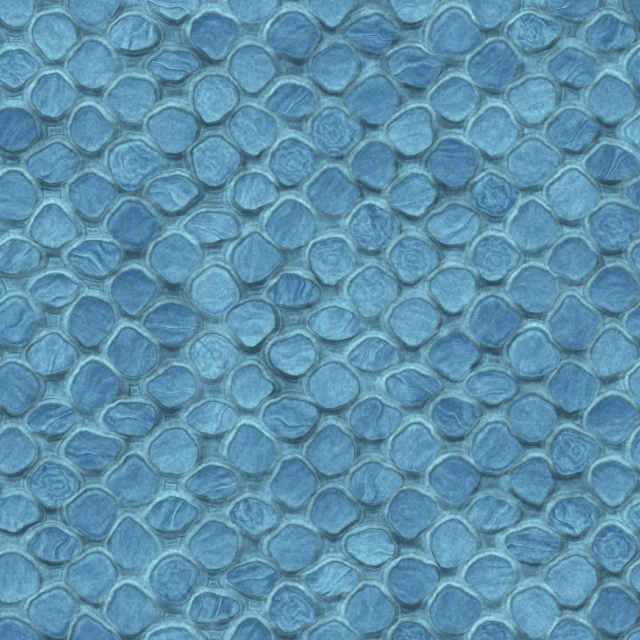
Write a Shadertoy shader that draws this texture.

```glsl
// Blue clay relief: staggered columns of uneven rounded discs set in grey mortar.
// Each disc is a polar distance shape; lit ridges and shadows gather around it,
// and its face gets brushed streaks or swirls from stretched value noise.

const vec2 GRID = vec2(16.0, 10.0);      // columns and rows across the canvas
const float DISC_RADIUS = 0.0355;
const vec2 LIGHT_DIR = vec2(-0.28, 0.96);

const vec3 SHADOW = vec3(0.23, 0.37, 0.44);
const vec3 MORTAR = vec3(0.34, 0.53, 0.62);
const vec3 DEEP   = vec3(0.27, 0.47, 0.62);
const vec3 BLUE   = vec3(0.36, 0.58, 0.72);
const vec3 LIGHT  = vec3(0.44, 0.68, 0.79);
const vec3 PALE   = vec3(0.57, 0.81, 0.88);

vec4 hash4(vec2 p) {
    vec4 q = fract(p.xyxy * vec4(0.1031, 0.1030, 0.0973, 0.1099));
    q += dot(q, q.wzxy + 33.33);
    return fract((q.xxyz + q.yzzw) * q.zywx);
}

float noise(vec2 p) {
    vec2 i = floor(p), f = fract(p);
    f = f * f * (3.0 - 2.0 * f);
    float low = mix(hash4(i).x, hash4(i + vec2(1, 0)).x, f.x);
    float high = mix(hash4(i + vec2(0, 1)).x, hash4(i + vec2(1, 1)).x, f.x);
    return mix(low, high, f.y);
}

float fbm(vec2 p) {
    float sum = 0.0, gain = 0.53;
    for (int i = 0; i < 4; i++) {
        sum += gain * noise(p);
        p = mat2(1.6, 1.2, -1.2, 1.6) * p + 7.3;
        gain *= 0.5;
    }
    return sum;
}

float bell(float x, float width) {
    x /= width;
    return exp(-x * x);
}

vec2 rotate(vec2 p, float angle) {
    float c = cos(angle), s = sin(angle);
    return vec2(c * p.x - s * p.y, s * p.x + c * p.y);
}

// Lumpy disc; some are flattened into pointed lenses
float discDistance(vec2 p, vec4 rnd) {
    float lens = smoothstep(0.55, 1.0, rnd.x);
    p.y *= 1.0 + 0.3 * lens;
    float a = atan(p.y, p.x);
    float lumps = 0.045 * cos(3.0 * a + 6.28 * rnd.z)
                + 0.045 * cos(4.0 * a + 1.5 * (rnd.w - 0.5))
                + 0.020 * cos(5.0 * a + 6.28 * rnd.y)
                + 0.09 * lens * cos(2.0 * a);
    return length(p) - DISC_RADIUS * (0.92 + 0.13 * rnd.y + lumps);
}

// Tone of a disc face, about 0 (deep) to 1 (light)
float faceTone(vec2 p, float d, float facing, vec4 rnd) {
    vec2 q = rotate(p, (rnd.z - 0.6) * 2.6);
    q.y += 0.016 * noise(p * 45.0 + rnd.wx * 30.0);
    float streaks = fbm(q * vec2(35.0, 150.0) + rnd.xy * 50.0) - 0.5;
    float wobble = fbm(p * 60.0 + rnd.zw * 40.0);
    float swirl = sin(length(p * vec2(0.8, 1.1)) * 520.0 + wobble * 16.0);
    float tone = 0.53 + 0.62 * (rnd.w - 0.5) - p.y * 5.0;
    tone += streaks * mix(0.7, 1.9, rnd.x * rnd.x);
    tone += 0.26 * swirl * smoothstep(0.82, 0.97, rnd.z);
    // Scratched groove with a lit lip across the more worn faces
    float groove = q.y - 0.012 * (rnd.y - 0.5);
    float worn = smoothstep(0.5, 0.9, rnd.x) * smoothstep(0.3, 0.6, wobble);
    tone += worn * (0.6 * bell(groove - 0.003, 0.002) - 0.6 * bell(groove, 0.002));
    // Worn bevel along the rim, strong on a few discs only
    tone += bell(d + 0.005, 0.0035) * facing * mix(-0.4, 0.9, rnd.y * rnd.y);
    return tone;
}

vec3 ramp(vec3 dark, vec3 middle, vec3 bright, float t) {
    t = clamp(t, -0.15, 1.3);
    return t < 0.5 ? mix(dark, middle, t * 2.0) : mix(middle, bright, t * 2.0 - 1.0);
}

void mainImage(out vec4 fragColor, in vec2 fragCoord) {
    vec2 uv = fragCoord / iResolution.y;
    float soft = max(0.0014, 0.8 / iResolution.y);

    // Hand-made wobble of all outlines
    vec2 pos = uv + 0.008 * (vec2(noise(uv * 24.0), noise(uv * 24.0 + 40.0)) - 0.5)
                  + 0.003 * (vec2(noise(uv * 90.0), noise(uv * 90.0 + 70.0)) - 0.5);

    // Nearest disc, with the relief of all its neighbours
    float nearest = 1.0, ridge = 0.0, shade = 0.0, crease = 0.0, facing = 0.0;
    vec2 local = vec2(0.0);
    vec4 disc = vec4(0.0);
    for (int x = -1; x <= 1; x++)
    for (int y = -1; y <= 1; y++) {
        float column = floor(pos.x * GRID.x + 0.17) + float(x);
        float stagger = 0.5 * mod(column, 2.0);
        float row = floor(pos.y * GRID.y - stagger + 0.5) + float(y);
        vec4 rnd = hash4(vec2(column, row) + 19.0);
        vec4 place = hash4(vec2(row, column) + 57.0);
        vec2 center = vec2(column + 0.33, row + stagger - 0.04) / GRID;
        vec2 p = pos - center - 0.005 * (place.xy - 0.5);
        float d = discDistance(p, rnd);
        float lit = dot(p, LIGHT_DIR) / max(length(p), 0.0001);
        float top = smoothstep(-0.25, 0.7, lit);
        float rim = bell(d - 0.0058, 0.0036) + 0.45 * bell(d - 0.0135, 0.003);
        ridge = max(ridge, rim * top * mix(0.6, 1.1, place.z));
        shade = max(shade, bell(d - 0.006, 0.008) * smoothstep(-0.2, 0.9, -lit));
        crease = max(crease, bell(d - 0.0003, 0.002) * mix(0.25, 1.0, top));
        if (d < nearest) {
            nearest = d; local = p; disc = rnd; facing = lit;
        }
    }

    // Mortar layered along the disc outlines
    float broad = noise(uv * 9.0 + 3.0) + noise(uv * 19.0) - 1.0;
    float strata = noise(vec2(nearest * 340.0, uv.x * 22.0 + uv.y * 9.0)) - 0.5;
    float rough = fbm(uv * vec2(45.0, 75.0)) - 0.5;
    float mortarTone = 0.62 + 0.6 * strata + 0.9 * rough - 0.55 * shade + 0.2 * broad;
    vec3 color = ramp(SHADOW, MORTAR, LIGHT, mortarTone);
    float ridgeGain = clamp(0.95 + 1.0 * rough + 0.5 * strata, 0.0, 1.2);
    color = mix(color, PALE, min(ridge * ridgeGain, 1.0));

    // Disc faces and the dark line that seats them
    float tone = faceTone(local, nearest, facing, disc) + 0.25 * broad;
    vec3 face = ramp(DEEP, BLUE, LIGHT, tone);
    color = mix(color, face, 1.0 - smoothstep(-soft, soft, nearest));
    color = mix(color, SHADOW, 0.5 * crease);

    // Fine clay grain
    float grain = noise(uv * 230.0) + noise(uv * 410.0 + 11.0) - 1.0;
    color *= 1.0 + 0.12 * grain;
    fragColor = vec4(color, 1.0);
}
```
